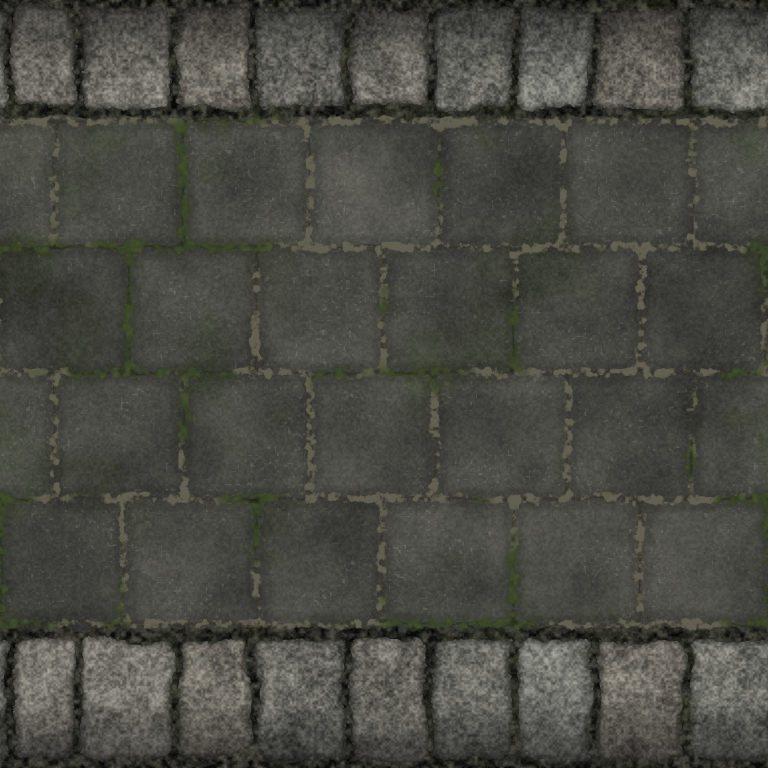
This texture is drawn by a Shadertoy shader. Its source:

```glsl
#define SLAB_COLS 6.0
#define SLAB_ROWS 4.0
#define SLAB_BOTTOM 0.187
#define SLAB_TOP 0.842
#define SLAB_JOINT 0.0105
#define KERB_COLS 9.0
#define KERB_JOINT 0.012
#define SLAB_COLOR vec3(0.274, 0.273, 0.254)
#define KERB_COLOR vec3(0.395, 0.395, 0.372)
#define MORTAR_COLOR vec3(0.385, 0.375, 0.315)
#define MOSS_COLOR vec3(0.205, 0.250, 0.135)
#define SOIL_COLOR vec3(0.155, 0.155, 0.135)

float hash(vec2 p) {
    vec3 q = fract(p.xyx * vec3(0.1031, 0.1030, 0.0973));
    q += dot(q, q.yzx + 33.33);
    return fract((q.x + q.y) * q.z);
}

// Value noise with n cells across the canvas, wrapping at its borders
float noise(vec2 uv, float n, float seed) {
    vec2 p = uv * n, i = floor(p), f = fract(p);
    f = f * f * (3.0 - 2.0 * f);
    vec2 a = mod(i, n) + seed, b = mod(i + 1.0, n) + seed;
    return mix(mix(hash(a), hash(vec2(b.x, a.y)), f.x),
               mix(hash(vec2(a.x, b.y)), hash(b), f.x), f.y);
}

float fbm(vec2 uv, float n, float seed) {
    float sum = 0.0, amp = 0.516;
    for (int k = 0; k < 5; k++) {
        sum += amp * noise(uv, n, seed);
        n *= 2.0;
        amp *= 0.5;
    }
    return sum;
}

// Uneven joint position along a row of n stones
float jointAt(float i, float n, float row, float jitter) {
    return i + (hash(vec2(mod(i, n) + 3.0, row + 17.0)) - 0.5) * jitter;
}

// Stone index, left edge and right edge around x
vec3 stoneSpan(float x, float n, float row, float jitter) {
    float i = floor(x);
    if (x < jointAt(i, n, row, jitter)) i -= 1.0;
    else if (x > jointAt(i + 1.0, n, row, jitter)) i += 1.0;
    return vec3(mod(i, n), jointAt(i, n, row, jitter), jointAt(i + 1.0, n, row, jitter));
}

float roundBox(vec2 p, vec2 halfSize, float r) {
    vec2 q = abs(p) - halfSize + r;
    return length(max(q, 0.0)) + min(max(q.x, q.y), 0.0) - r;
}

vec3 slabPaving(vec2 uv, float soft) {
    vec2 warp = vec2(fbm(uv, 28.0, 5.0), fbm(uv, 28.0, 61.0)) - 0.5;
    vec2 p = uv + 0.009 * warp;
    float rowHeight = (SLAB_TOP - SLAB_BOTTOM) / SLAB_ROWS;
    float row = floor((p.y - SLAB_BOTTOM) / rowHeight);
    float shift = 0.42 * mod(row, 2.0) - 0.01;
    vec3 span = stoneSpan(p.x * SLAB_COLS - shift, SLAB_COLS, row, 0.06);
    vec2 center = vec2((0.5 * (span.y + span.z) + shift) / SLAB_COLS,
                       SLAB_BOTTOM + (row + 0.5) * rowHeight);
    vec2 size = vec2((span.z - span.y) / SLAB_COLS, rowHeight);
    float d = roundBox(p - center, 0.5 * (size - SLAB_JOINT), 0.009);

    // Mottled face with worn rim, pale specks and faint moss
    float grain = noise(uv, 400.0, 9.0) + 0.7 * noise(uv, 210.0, 15.0) - 0.85;
    float tone = 1.0 + 0.20 * (hash(vec2(span.x + 40.0, row + 7.0)) - 0.5);
    tone += 0.62 * (fbm(uv, 13.0, 23.0) - 0.5) + 0.19 * grain;
    tone *= mix(0.88, 1.02, smoothstep(0.0, 0.016, -d));
    vec3 face = SLAB_COLOR * tone;
    face += 0.07 * smoothstep(0.78, 0.95, noise(uv, 290.0, 31.0)) * smoothstep(0.40, 0.62, fbm(uv, 18.0, 47.0));
    face = mix(face, MOSS_COLOR * tone, 0.28 * smoothstep(0.58, 0.75, fbm(uv, 11.0, 83.0)));

    // Crumbling mortar, broken up by soil and patches of moss
    float crumbs = fbm(uv, 120.0, 13.0);
    float moss = smoothstep(0.50, 0.62, fbm(uv, 9.0, 71.0));
    vec3 fill = mix(SOIL_COLOR * 1.3, MORTAR_COLOR, smoothstep(0.34, 0.62, crumbs));
    fill = mix(fill, MOSS_COLOR * (0.25 + 1.45 * crumbs), 0.85 * moss);
    float edge = d - 0.0012 + 0.014 * (crumbs - 0.5);
    vec3 color = mix(face, fill, smoothstep(-soft, 1.5 * soft, edge));
    float fringe = moss * smoothstep(-0.010, 0.0, d) * smoothstep(0.42, 0.60, crumbs);
    return mix(color, MOSS_COLOR, 0.5 * fringe);
}

vec3 kerbStones(vec2 uv, float soft) {
    vec2 warp = vec2(fbm(uv, 22.0, 37.0), fbm(uv, 22.0, 91.0)) - 0.5;
    vec2 p = uv + 0.022 * warp;
    vec2 yRange = uv.y < 0.5 ? vec2(0.012, 0.167) : vec2(0.860, 0.988);
    vec3 span = stoneSpan(p.x * KERB_COLS, KERB_COLS, 0.0, 0.24);
    vec2 center = vec2(0.5 * (span.y + span.z) / KERB_COLS, 0.5 * (yRange.x + yRange.y));
    vec2 size = vec2((span.z - span.y) / KERB_COLS - KERB_JOINT, yRange.y - yRange.x);
    float d = roundBox(p - center, 0.5 * size, 0.010);

    // Granite grain, darker towards the canvas border
    float rim = min(uv.y, 1.0 - uv.y);
    float tone = 0.94 + 0.14 * hash(vec2(span.x + 11.0, 29.0));
    tone += 0.60 * (fbm(uv, 34.0, 53.0) - 0.5);
    tone += 0.42 * (noise(uv, 380.0, 19.0) - 0.5) + 0.40 * (noise(uv, 190.0, 27.0) - 0.5);
    tone *= mix(0.62, 1.08, smoothstep(0.0, 0.11, rim));
    tone *= mix(0.72, 1.0, smoothstep(0.0, 0.009, -d));
    vec3 tint = mix(vec3(0.985, 1.0, 1.01), vec3(1.02, 0.985, 0.96), hash(vec2(span.x, 67.0)));
    vec3 face = KERB_COLOR * tint * tone;

    // Dark gravel between the stones
    float gravel = fbm(uv, 150.0, 43.0);
    vec3 fill = SOIL_COLOR * max(0.2, 1.0 + 3.0 * (gravel - 0.5));
    fill = mix(fill, MOSS_COLOR, 0.18 * smoothstep(0.52, 0.65, fbm(uv, 14.0, 77.0)));
    return mix(face, fill, smoothstep(-soft, soft, d + 0.010 * (gravel - 0.5)));
}

void mainImage(out vec4 fragColor, in vec2 fragCoord) {
    vec2 uv = fragCoord / iResolution.xy;
    float soft = max(0.0014, 1.0 / iResolution.y);
    float middle = 0.5 * (SLAB_BOTTOM + SLAB_TOP);
    float border = abs(uv.y - middle) - 0.5 * (SLAB_TOP - SLAB_BOTTOM) - 0.005;
    border += 0.016 * (fbm(uv, 90.0, 59.0) - 0.5);
    vec3 color = mix(slabPaving(uv, soft), kerbStones(uv, soft), smoothstep(-0.002, 0.003, border));
    fragColor = vec4(clamp(color, 0.0, 1.0), 1.0);
}
```
